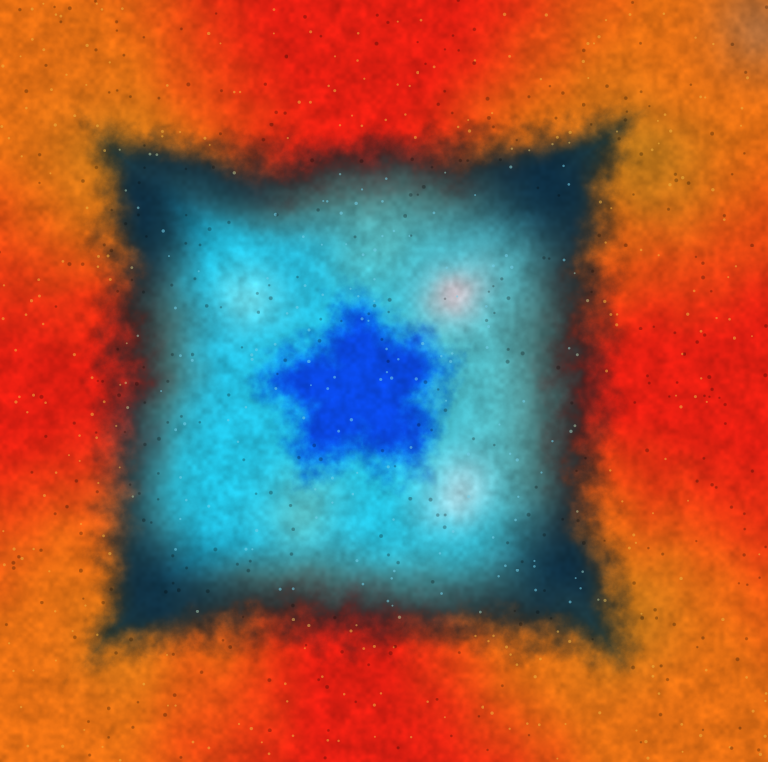
Reproduce this background procedurally as a Shadertoy shader.

```glsl
float hash(vec2 p) {
    vec3 q = fract(vec3(p.xyx) * 0.1031);
    q += dot(q, q.yzx + 33.33);
    return fract((q.x + q.y) * q.z);
}

float noise(vec2 p) {
    vec2 i = floor(p), f = fract(p);
    f = f * f * (3.0 - 2.0 * f);
    return mix(mix(hash(i), hash(i + vec2(1, 0)), f.x),
               mix(hash(i + vec2(0, 1)), hash(i + vec2(1, 1)), f.x), f.y);
}

float fbm(vec2 p) {
    float sum = 0.0, amp = 0.5;
    for (int i = 0; i < 5; i++) {
        sum += amp * noise(p);
        p = mat2(1.6, 1.2, -1.2, 1.6) * p + 7.3;
        amp *= 0.5;
    }
    return sum;
}

// Soft round patch of light or pigment
float glow(vec2 p, vec2 center, float radius) {
    vec2 q = (p - center) / radius;
    return exp(-dot(q, q));
}

// Sparse dots, one candidate per cell
float specks(vec2 p, float cells, float density) {
    vec2 id = floor(p * cells);
    vec2 offset = 0.25 + 0.5 * vec2(hash(id + 13.0), hash(id + 47.0));
    float size = 0.12 + 0.14 * hash(id + 91.0);
    float dist = length(fract(p * cells) - offset);
    return smoothstep(size + 0.15, size - 0.1, dist) * step(1.0 - density, hash(id));
}

void mainImage(out vec4 fragColor, in vec2 fragCoord) {
    vec2 uv = fragCoord / iResolution.xy;

    // Cloudy displacement of the whole field
    vec2 warp = vec2(fbm(uv * 9.0 + 3.0), fbm(uv * 9.0 + 31.0)) - 0.48;
    vec2 pos = uv + 0.045 * warp;
    vec2 p = pos - vec2(0.466, 0.488);
    float grain = fbm(uv * 48.0) - 0.48;

    // Square with drawn-out corners
    vec2 a = abs(p);
    float reach = max(a.x, a.y);
    float diagonal = min(a.x, a.y) / max(reach, 0.001);
    float edge = reach - 0.281 - 0.025 * pow(diagonal, 4.0);

    // Red sides and orange corners
    float orange = smoothstep(0.12, 0.75, diagonal + 0.3 * (fbm(uv * 5.0) - 0.48));
    vec3 color = mix(vec3(0.88, 0.12, 0.07), vec3(0.89, 0.43, 0.08), orange);
    vec3 olive = vec3(0.68, 0.46, 0.11);
    color = mix(color, olive, 0.75 * glow(pos, vec2(0.83, 0.79), 0.09));
    color = mix(color, olive, 0.6 * glow(pos, vec2(0.14, 0.80), 0.08));
    color = mix(color, olive, 0.6 * glow(pos, vec2(0.81, 0.18), 0.08));
    color = mix(color, olive, 0.4 * glow(pos, vec2(0.15, 0.16), 0.07));
    color = mix(color, vec3(0.56, 0.42, 0.32), 0.6 * glow(pos, vec2(1.0, 0.97), 0.06));

    // Dark smoky border
    vec3 smoke = mix(vec3(0.25, 0.13, 0.13), vec3(0.13, 0.20, 0.19), diagonal);
    color = mix(color, smoke, smoothstep(0.075, -0.012, edge + 0.05 * grain));

    // Turquoise interior, greener to the right
    vec3 teal = mix(vec3(0.14, 0.72, 0.85), vec3(0.35, 0.71, 0.73),
                    smoothstep(0.40, 0.72, pos.x));
    vec3 rim = mix(vec3(0.28, 0.46, 0.46), teal, smoothstep(-0.025, -0.11, edge));
    color = mix(color, rim, smoothstep(0.015, -0.055, edge + 0.04 * grain));

    // Deep blue shadows in the four corners
    vec3 shadow = vec3(0.04, 0.16, 0.24);
    float inside = smoothstep(0.035, -0.015, edge);
    color = mix(color, shadow, inside * 0.95 * glow(pos, vec2(0.715, 0.745), 0.095));
    color = mix(color, shadow, inside * 0.90 * glow(pos, vec2(0.195, 0.725), 0.085));
    color = mix(color, shadow, inside * 0.90 * glow(pos, vec2(0.730, 0.250), 0.080));
    color = mix(color, shadow, inside * 0.90 * glow(pos, vec2(0.205, 0.230), 0.090));
    color = mix(color, shadow, inside * 0.50 * glow(pos, vec2(0.300, 0.775), 0.070));

    // Bright cyan pools and pale clouds
    vec3 cyan = vec3(0.13, 0.80, 0.93);
    color = mix(color, cyan, 0.75 * glow(pos, vec2(0.30, 0.66), 0.065));
    color = mix(color, cyan, 0.75 * glow(pos, vec2(0.28, 0.37), 0.085));
    color = mix(color, cyan, 0.70 * glow(pos, vec2(0.50, 0.33), 0.070));
    color = mix(color, cyan, 0.55 * glow(pos, vec2(0.61, 0.30), 0.060));
    vec3 sage = vec3(0.38, 0.73, 0.73);
    color = mix(color, sage, 0.75 * glow(pos, vec2(0.39, 0.33), 0.055));
    color = mix(color, sage, 0.65 * glow(pos, vec2(0.49, 0.68), 0.065));

    // Blue star in the middle
    float angle = atan(p.y, p.x);
    float star = length(p) - 0.108 - 0.016 * cos(5.0 * angle - 2.0) + 0.06 * grain;
    vec3 blue = mix(vec3(0.05, 0.52, 0.90), vec3(0.04, 0.28, 0.88),
                    smoothstep(0.015, -0.05, star));
    color = mix(color, blue, smoothstep(0.035, -0.025, star));

    // Pale highlights
    color = mix(color, vec3(0.45, 0.86, 0.91), 0.80 * glow(pos, vec2(0.32, 0.615), 0.045));
    color = mix(color, vec3(0.62, 0.79, 0.82), 0.85 * glow(pos, vec2(0.59, 0.608), 0.045));
    color = mix(color, vec3(0.82, 0.73, 0.76), 0.75 * glow(pos, vec2(0.595, 0.615), 0.024));
    color = mix(color, vec3(0.66, 0.84, 0.88), 0.90 * glow(pos, vec2(0.60, 0.358), 0.042));

    // Mottled pigment and scattered dust
    color *= 1.0 + 0.30 * grain + 0.12 * (noise(uv * 150.0) - 0.5);
    vec3 dust = mix(vec3(0.45, 0.80, 0.90), vec3(0.93, 0.68, 0.24), smoothstep(-0.02, 0.04, edge));
    color = mix(color, dust, 0.55 * specks(uv, 130.0, 0.025));
    color = mix(color, color * 0.55, 0.6 * specks(uv + 0.37, 110.0, 0.03));

    fragColor = vec4(clamp(color, 0.0, 1.0), 1.0);
}
```
